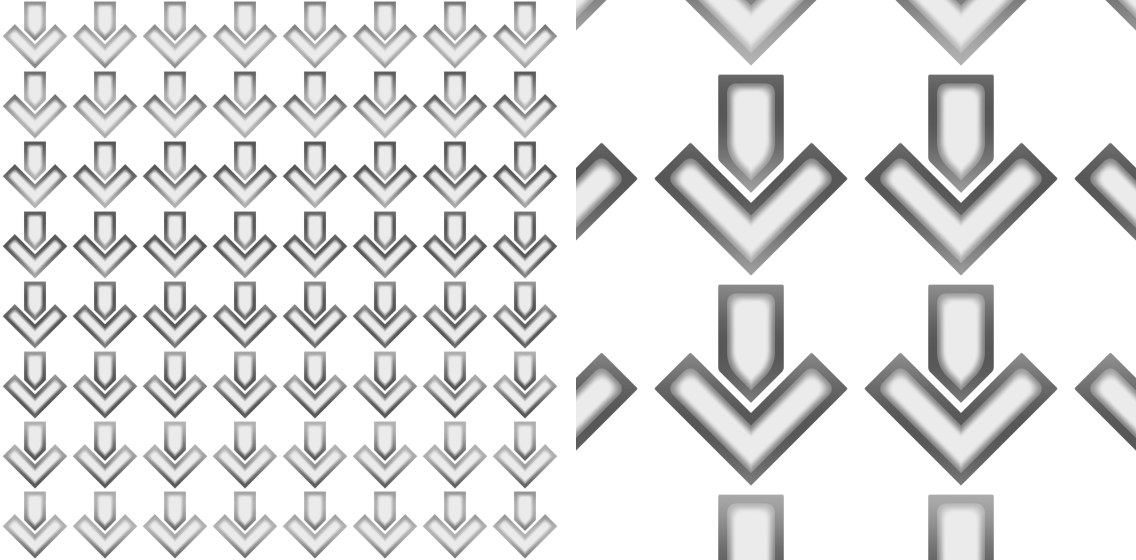
Left: the whole. Right: its middle third, enlarged.
This pattern is drawn by a WebGL 1 fragment shader. Its source:

```glsl
precision highp float;

uniform vec2 u_resolution;

const float REPEATS = 8.0;
const float PI = 3.14159265;
const float DIAGONAL = 0.70710678;
const float FRAME_WIDTH = 0.042;
const float SHADOW_WIDTH = 0.045;
const float PANEL_TONE = 0.92;

// Maximum whose crease is rounded over a width k
float softMax(float a, float b, float k) {
  float h = max(k - abs(a - b), 0.0) / k;
  return max(a, b) + 0.25 * k * h * h;
}

// Signed distances in one cell: x from its axis, y down from its top
float stemDistance(vec2 p, float rounding) {
  float x = abs(p.x);
  float sides = softMax(x - 0.156, 0.022 - p.y, rounding);
  float point = (x + p.y - 0.585) * DIAGONAL;
  return softMax(sides, point, rounding);
}

float chevronDistance(vec2 p, float rounding) {
  float x = abs(p.x);
  float arm = (abs(x + p.y - 0.806) - 0.173) * DIAGONAL;
  float end = (0.056 - p.y + x) * DIAGONAL;
  return softMax(arm, end, rounding);
}

// Metallic sheen that runs down a part as the phase advances
float frameTone(float phase, float height) {
  return 0.52 + 0.18 * cos(2.0 * PI * phase - PI * clamp(height, 0.0, 1.0));
}

// Paints a frame with a soft shadow falling on its pale panel
float paintPart(float base, float edge, float softEdge, float tone, float aa) {
  float shadow = smoothstep(0.0, SHADOW_WIDTH, -softEdge - FRAME_WIDTH);
  float panel = mix(mix(tone, PANEL_TONE, 0.3), PANEL_TONE, shadow);
  float inside = smoothstep(-aa, aa, -softEdge - FRAME_WIDTH);
  float part = mix(tone, panel, inside);
  return mix(base, part, smoothstep(aa, -aa, edge));
}

void main() {
  vec2 grid = gl_FragCoord.xy / u_resolution * REPEATS;
  grid.y = REPEATS - grid.y;
  vec2 cell = floor(grid);
  vec2 p = fract(grid) - vec2(0.5, 0.0);
  float aa = 0.7 * REPEATS / min(u_resolution.x, u_resolution.y);

  // The sheen advances cell by cell in reading order
  float phase = (cell.y + cell.x / REPEATS - 6.2) / REPEATS;
  float stemTone = frameTone(phase, (p.y - 0.022) / 0.563);
  float chevronTone = frameTone(phase, (p.y - 0.34) / 0.64);

  float tone = 1.0;
  tone = paintPart(tone, stemDistance(p, 0.01), stemDistance(p, 0.05),
                   stemTone, aa);
  tone = paintPart(tone, chevronDistance(p, 0.01), chevronDistance(p, 0.05),
                   chevronTone, aa);
  gl_FragColor = vec4(vec3(tone), 1.0);
}
```
